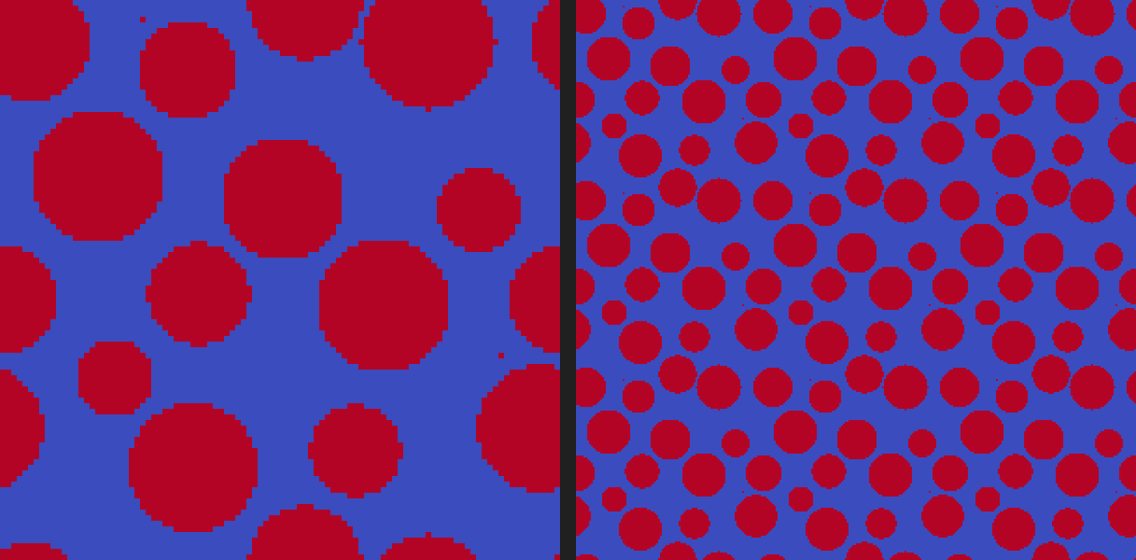
Left: one tile. Right: repeated 3 by 3.
Write a WebGL 2 fragment shader that draws this pattern.

```glsl
#version 300 es
precision highp float;
// Scattered, non-overlapping red discs on blue, rasterised on a coarse wrapping grid.

uniform vec2 u_resolution;
out vec4 fragColor;

const float GRID = 100.0;        // coarse cells per side
const int DISCS = 14;
const int SPECKS = 2;
const int TOTAL = DISCS + SPECKS;
const int MAX_TRIES = 100;
const float LARGEST = 12.0;      // radii and gap in cells
const float SMALLEST = 6.9;
const float SPECK = 0.5;
const float GAP = 0.8;
const vec3 BLUE = vec3(0.23, 0.30, 0.75);
const vec3 RED = vec3(0.706, 0.016, 0.15);

// Integer hash
uint scramble(uint n) {
    n = n * 747796405u + 2891336453u;
    n = ((n >> ((n >> 28u) + 4u)) ^ n) * 277803737u;
    return (n >> 22u) ^ n;
}

// Random whole cell of the grid
vec2 randomCell(uint seed) {
    uint first = scramble(seed);
    uint second = scramble(first + 17u);
    return floor(vec2(first >> 8u, second >> 8u) / 16777216.0 * GRID);
}

// Shortest offset between two cells on the torus
vec2 wrappedOffset(vec2 a, vec2 b) {
    return mod(a - b + 0.5 * GRID, GRID) - 0.5 * GRID;
}

// Radii fall from large to small, specks come last
float discRadius(int index) {
    if (index >= DISCS) return SPECK;
    float rank = float(index) / float(DISCS - 1);
    return mix(LARGEST, SMALLEST, pow(rank, 1.6));
}

bool isFree(vec2 center, float radius, vec3 discs[TOTAL], int placed) {
    for (int i = 0; i < placed; i++) {
        float reach = radius + discs[i].z + GAP;
        vec2 offset = wrappedOffset(center, discs[i].xy);
        if (dot(offset, offset) < reach * reach) return false;
    }
    return true;
}

// Random sequential placement: xy = centre, z = radius
void scatterDiscs(out vec3 discs[TOTAL]) {
    for (int i = 0; i < TOTAL; i++) discs[i] = vec3(0.0);
    for (int i = 0; i < TOTAL; i++) {
        float radius = discRadius(i);
        for (int attempt = 0; attempt < MAX_TRIES; attempt++) {
            vec2 center = randomCell(uint(i * MAX_TRIES + attempt) + 5000u);
            if (isFree(center, radius, discs, i)) {
                discs[i] = vec3(center, radius);
                break;
            }
        }
    }
}

// 1 when the cell belongs to any disc
float cellMask(vec2 cell, vec3 discs[TOTAL]) {
    for (int i = 0; i < TOTAL; i++) {
        vec2 offset = wrappedOffset(cell, discs[i].xy);
        if (dot(offset, offset) < discs[i].z * discs[i].z + 0.01) return 1.0;
    }
    return 0.0;
}

void main() {
    vec3 discs[TOTAL];
    scatterDiscs(discs);

    // Four nearest cells, blended only across the pixel on their border
    vec2 position = gl_FragCoord.xy / u_resolution * GRID - 0.5;
    vec2 cell = floor(position);
    vec2 pixelsPerCell = u_resolution / GRID;
    vec2 blend = clamp((position - cell - 0.5) * pixelsPerCell + 0.5, 0.0, 1.0);

    float lower = mix(cellMask(cell, discs),
                      cellMask(cell + vec2(1.0, 0.0), discs), blend.x);
    float upper = mix(cellMask(cell + vec2(0.0, 1.0), discs),
                      cellMask(cell + vec2(1.0, 1.0), discs), blend.x);

    fragColor = vec4(mix(BLUE, RED, mix(lower, upper, blend.y)), 1.0);
}
```
